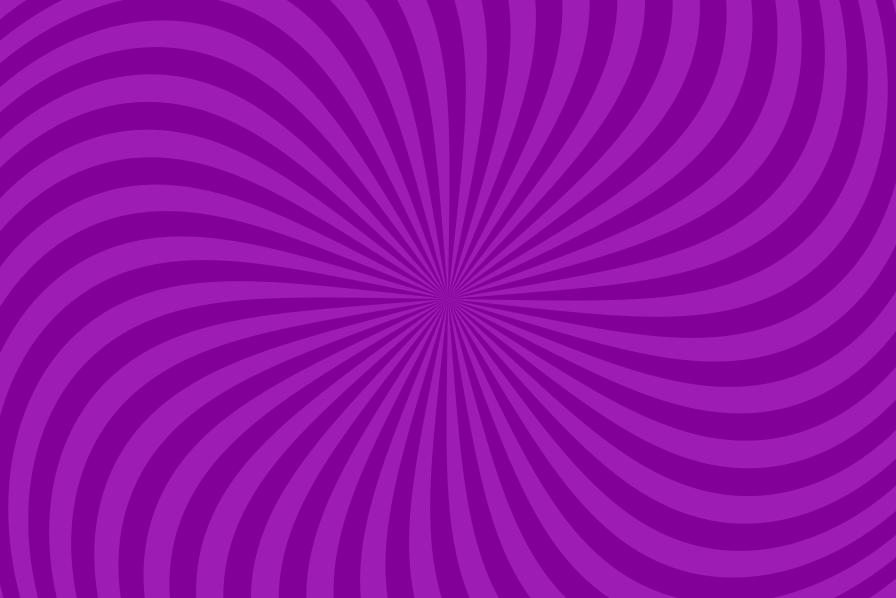
A Shadertoy shader for this background:

```glsl
// A purple sunburst whose rays bend into a swirl towards the rim.
// Polar angle is untwisted by a power of the radius, then cut into equal
// light and dark sectors, with an analytic gradient smoothing the edges.

const float RAY_COUNT = 34.0;
const float RAY_START = 0.0773;     // angle where a light ray begins
const float TWIST_RADIUS = 0.586;   // radius, in canvas heights, of TWIST_ANGLE
const float TWIST_ANGLE = 0.158;
const float TWIST_POWER = 3.8;

const vec3 DARK_PURPLE = vec3(0.510, 0.000, 0.597);
const vec3 LIGHT_PURPLE = vec3(0.615, 0.110, 0.706);

// Rotation of the rays at a given radius.
float twist(float radius) {
    return TWIST_ANGLE * pow(radius / TWIST_RADIUS, TWIST_POWER);
}

// Coverage of the light rays at p, filtered over one pixel.
float swirlRays(vec2 p, float pixel) {
    float radius = max(length(p), 1e-4);
    float bend = twist(radius);
    float wave = sin(RAY_COUNT * (atan(p.y, p.x) - bend - RAY_START));
    float slope = RAY_COUNT / radius * length(vec2(1.0, TWIST_POWER * bend));
    return clamp(0.5 + wave / (slope * pixel), 0.0, 1.0);
}

void mainImage(out vec4 fragColor, in vec2 fragCoord) {
    // Centred coordinates, one unit per canvas height
    vec2 p = (fragCoord - 0.5 * iResolution.xy) / iResolution.y;
    float rays = swirlRays(p, 1.0 / iResolution.y);
    fragColor = vec4(mix(DARK_PURPLE, LIGHT_PURPLE, rays), 1.0);
}
```
